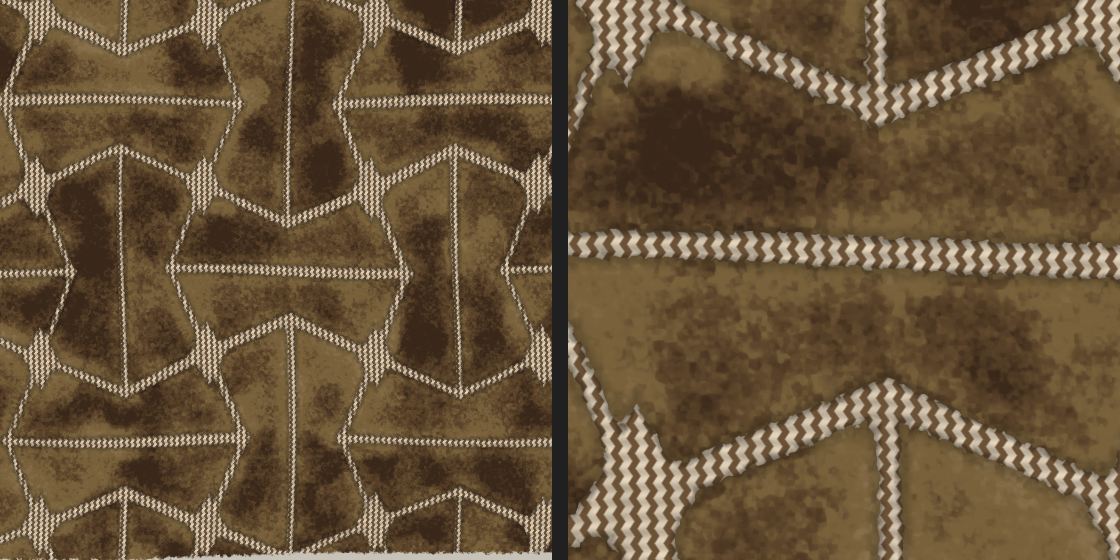
Left, the full canvas; right, a detail of the centre.
A WebGL 2 fragment shader for this pattern:

```glsl
#version 300 es
precision highp float;

uniform vec2 u_resolution;
out vec4 fragColor;

const vec2 TILE_COUNT = vec2(3.30, 3.31);
const vec2 TILE_ORIGIN = vec2(0.525, 0.516);
const float BULGE = 0.21;

const vec3 PILE_DARK = vec3(0.225, 0.155, 0.10);
const vec3 PILE_MID = vec3(0.35, 0.26, 0.16);
const vec3 PILE_LIGHT = vec3(0.47, 0.38, 0.23);
const vec3 PILE_SHEEN = vec3(0.57, 0.48, 0.34);
const vec3 THREAD = vec3(0.86, 0.80, 0.71);
const vec3 THREAD_GAP = vec3(0.42, 0.32, 0.21);
const vec3 FLOOR = vec3(0.78, 0.76, 0.72);

vec3 hash3(vec2 p) {
    vec3 q = fract(p.xyx * vec3(0.1031, 0.1030, 0.0973));
    q += dot(q, q.yxz + 33.33);
    return fract((q.xxy + q.yzz) * q.zyx);
}

// Cellular noise: random cell values blended by distance to each seed.
float softCells(vec2 p, float sharpness) {
    vec2 cell = floor(p);
    float total = 0.0;
    float weights = 0.0;
    for (int y = -1; y <= 1; y++) {
        for (int x = -1; x <= 1; x++) {
            vec2 id = cell + vec2(x, y);
            vec3 seed = hash3(id);
            vec2 d = id + 0.15 + 0.7 * seed.xy - p;
            float w = exp(-sharpness * dot(d, d));
            total += w * seed.z;
            weights += w;
        }
    }
    return total / weights;
}

float segmentDistance(vec2 p, vec2 a, vec2 b) {
    vec2 ab = b - a;
    return length(p - a - ab * clamp(dot(p - a, ab) / dot(ab, ab), 0.0, 1.0));
}

float smoothMin(float a, float b, float k) {
    float h = max(k - abs(a - b), 0.0) / k;
    return min(a, b) - 0.25 * h * h * k;
}

// Signed distance to the bare channels: bow-tie outlines, spines and knots.
float channelDistance(vec2 g) {
    vec2 id = floor(g + 0.5);
    vec2 local = abs(g - id);
    bool lying = mod(id.x + id.y, 2.0) < 0.5;
    vec2 q = lying ? local : local.yx;
    // Half widths: x for flat-lying lines, y for upright ones.
    vec2 w = vec2(0.027, 0.019) * (1.0 + 0.22 * sin(g.x * 2.3 - g.y * 1.7 + 1.0));
    w = lying ? w : w.yx;

    vec2 corner = vec2(0.5);
    float waist = segmentDistance(q, corner, vec2(0.0, 0.5 - BULGE)) - w.x;
    float tip = segmentDistance(q, corner, vec2(0.5 + BULGE, 0.0)) - w.y;
    float spine = segmentDistance(q, vec2(0.0), vec2(0.5 + BULGE, 0.0)) - w.x;
    float nextSpine = segmentDistance(q, vec2(0.0, 0.5 - BULGE), vec2(0.0, 1.0)) - w.y;
    float d = smoothMin(waist, tip, 0.05);
    d = smoothMin(d, min(spine, nextSpine), 0.035);

    vec2 k = (0.5 - local) / vec2(0.105, 0.185);
    return smoothMin(d, (k.x + k.y - 1.0) * 0.09, 0.04);
}

// Upright zigzag threads over a dark ground.
vec3 weaveColor(vec2 g) {
    vec2 w = g * vec2(30.0, 34.0);
    float zigzag = abs(fract(w.y) - 0.5) - 0.25;
    float stripe = 0.5 + 0.5 * sin(6.2832 * (w.x + 0.6 * zigzag));
    float shade = 0.92 + 0.08 * sin(6.2832 * w.y) + 0.12 * (softCells(w, 8.0) - 0.5);
    return mix(THREAD_GAP, THREAD * shade, smoothstep(0.18, 0.72, stripe));
}

// Brushed pile: broad blotches, round dents and fine tufts.
vec3 pileColor(vec2 g, float d, float grain) {
    float blotch = softCells(g * 3.1 + 7.0, 8.0) - 0.5;
    float dent = softCells(g * 6.3 + 31.0, 10.0) - 0.5;
    float drift = sin(g.x * 2.1 + 1.2 * sin(g.y * 1.9)) * sin(g.y * 2.7 + 0.8);
    float rim = 1.0 - smoothstep(0.015, 0.11, d);
    float v = 0.38 + 0.75 * blotch + 0.5 * dent + 0.08 * drift + 0.3 * rim;
    v += 0.55 * grain;
    vec3 c = mix(PILE_DARK, PILE_MID, smoothstep(0.05, 0.5, v));
    c = mix(c, PILE_LIGHT, smoothstep(0.42, 0.85, v));
    return mix(c, PILE_SHEEN, 0.6 * smoothstep(0.9, 1.3, v));
}

void main() {
    vec2 uv = gl_FragCoord.xy / u_resolution;
    vec2 g = (uv - TILE_ORIGIN) * TILE_COUNT;
    float pixel = TILE_COUNT.y / u_resolution.y;

    // Slight stretch of the cloth.
    g += 0.018 * vec2(sin(g.y * 2.2 + 0.5), sin(g.x * 2.6 + 1.5 * g.y));

    float grain = 0.6 * softCells(g * 48.0, 9.0) + 0.4 * softCells(g * 95.0, 9.0) - 0.5;
    float d = channelDistance(g) + 0.014 * grain;
    float pile = smoothstep(-pixel, pixel, d);
    float shadow = mix(0.68, 1.0, smoothstep(0.0, 0.016, -d));
    float lip = mix(0.82, 1.0, smoothstep(0.0, 0.03, d));
    vec3 color = mix(weaveColor(g) * shadow, pileColor(g, d, grain) * lip, pile);

    // Tufted hem with the floor showing below.
    float hem = 0.013 * smoothstep(0.15, 0.6, uv.x) + 0.008 * grain;
    float soft = 1.5 / u_resolution.y;
    color = mix(FLOOR, color, smoothstep(-soft, soft, uv.y - hem));

    fragColor = vec4(color, 1.0);
}
```
